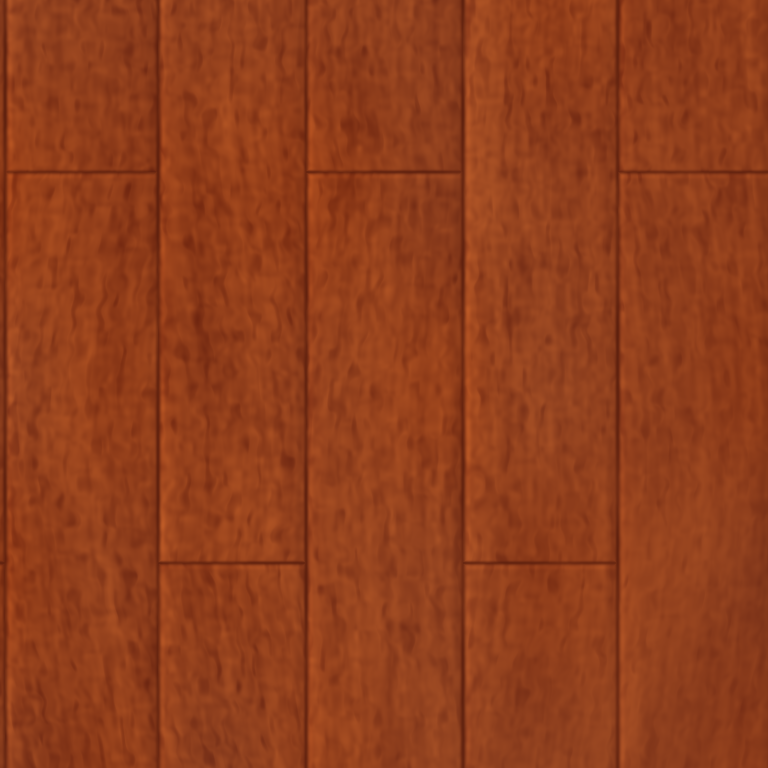
This texture is drawn by a Shadertoy shader. Its source:

```glsl
// Staggered reddish-brown hardwood floor boards with fine flecked grain.
#define BOARD_WIDTH 0.1994
#define BOARD_LENGTH 1.018
#define FIRST_SEAM 0.0065
#define FIRST_JOINT 0.776
#define SEAM_WIDTH 0.0030
#define JOINT_WIDTH 0.0025
#define FLECK_CONTRAST 0.50
#define STREAK_CONTRAST 0.46
#define DARK_WOOD vec3(0.455, 0.165, 0.073)
#define LIGHT_WOOD vec3(0.675, 0.318, 0.138)
#define SEAM_COLOR vec3(0.350, 0.115, 0.050)

float hash(vec2 p) {
    return fract(sin(dot(p, vec2(127.1, 311.7))) * 43758.5453);
}

// Smooth value noise in 0..1
float noise(vec2 p) {
    vec2 cell = floor(p);
    vec2 f = fract(p);
    f = f * f * (3.0 - 2.0 * f);
    float bottom = mix(hash(cell), hash(cell + vec2(1.0, 0.0)), f.x);
    float top = mix(hash(cell + vec2(0.0, 1.0)), hash(cell + 1.0), f.x);
    return mix(bottom, top, f.y);
}

// Soft line with a bell-shaped profile
float groove(float d, float width) {
    return exp(-d * d / (width * width));
}

// Signed distance to the nearest whole number
float toNearest(float x) {
    return fract(x + 0.5) - 0.5;
}

// Grain brightness around zero; polish softens the small flecks
float grain(vec2 p, vec2 board, float polish) {
    vec2 seed = 40.0 * vec2(hash(board + 3.1), hash(board + 7.7));
    float lean = 0.28 * (hash(board + 5.3) - 0.5);
    vec2 q = p + seed;
    q.x += lean * p.y * smoothstep(0.9, 0.2, p.y);
    q.x += 0.010 * (noise(q * vec2(6.0, 4.0)) - 0.5);
    vec2 curl = q + 0.008 * vec2(noise(q * 55.0), noise(q * 55.0 + 19.0));

    float flecks = 0.6 * noise(curl * vec2(150.0, 62.0))
                 + 0.4 * noise(curl * vec2(105.0, 115.0) + 9.0) - 0.5;
    float pores = smoothstep(0.52, 0.95, noise(curl * vec2(120.0, 42.0) + 27.0));
    float streaks = 0.55 * noise(q * vec2(75.0, 4.0))
                  + 0.45 * noise(q * vec2(150.0, 13.0)) - 0.5;
    float clouds = 0.6 * noise(q * vec2(14.0, 3.0)) + 0.4 * noise(q * 9.0) - 0.5;
    return polish * (FLECK_CONTRAST * flecks + 0.30 * (0.22 - pores))
         + STREAK_CONTRAST * mix(0.4, 1.0, polish) * streaks + 0.38 * clouds;
}

void mainImage(out vec4 fragColor, in vec2 fragCoord) {
    vec2 uv = fragCoord / iResolution.xy;
    float pixel = 1.0 / min(iResolution.x, iResolution.y);

    // Slightly uneven columns, with joints staggered by half a board
    float x = uv.x + 0.008 * groove(uv.x - 0.45, 0.13);
    float across = (x - FIRST_SEAM) / BOARD_WIDTH;
    float column = floor(across);
    float along = (uv.y - FIRST_JOINT) / BOARD_LENGTH + 0.5 * mod(column, 2.0);
    vec2 board = vec2(column, floor(along));
    float seamDist = toNearest(across) * BOARD_WIDTH;
    float jointDist = toNearest(along) * BOARD_LENGTH;

    // Wood tone: board variation, grain and a smoother lower right corner
    float polish = 1.0 - 0.5 * smoothstep(0.9, 1.6, uv.x + 0.7 * (1.0 - uv.y));
    float tone = 0.53 + 0.08 * (hash(board + 1.7) - 0.5);
    tone += grain(uv, board, polish);
    vec3 color = mix(DARK_WOOD, LIGHT_WOOD, clamp(tone, -0.15, 1.2));

    // Drift between warm orange and duller brown
    float dullness = noise(uv * vec2(7.0, 4.0) + 11.0) - 0.5
                   + 0.6 * (polish < 1.0 ? 1.0 - polish : 0.0);
    color += dullness * vec3(-0.020, 0.010, 0.026);

    // Bevels catch light right of each seam and below each joint
    float glint = 0.6 + 0.8 * noise(vec2(floor(across + 0.5) * 7.0, uv.y * 24.0));
    float bevel = 0.10 * glint * groove(seamDist - 0.0065, 0.0035)
                + 0.06 * groove(seamDist - 0.014, 0.014)
                - 0.07 * groove(seamDist + 0.007, 0.007)
                + 0.07 * groove(jointDist + 0.0060, 0.0030);
    color *= 1.0 + bevel * vec3(0.9, 1.15, 1.0);

    // Dark grooves between boards
    float wear = 0.6 + 0.4 * noise(vec2(floor(across + 0.5) * 9.0, uv.y * 14.0));
    float seam = 0.90 * wear * groove(seamDist, max(SEAM_WIDTH, pixel));
    float jointWear = 0.65 + 0.35 * noise(vec2(uv.x * 30.0, column));
    float joint = 0.85 * jointWear * groove(jointDist, max(JOINT_WIDTH, pixel));
    color = mix(color, SEAM_COLOR, max(seam, joint));

    fragColor = vec4(clamp(color, 0.0, 1.0), 1.0);
}
```
